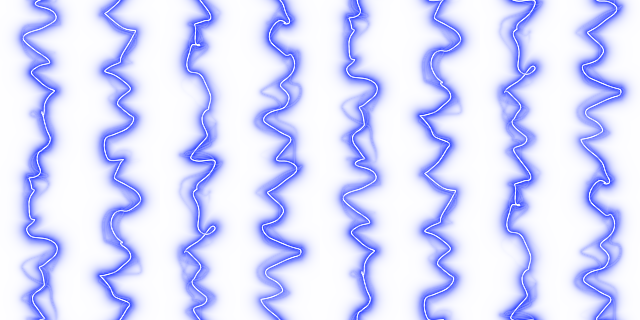
This pattern is drawn by a Shadertoy shader. Its source:

```glsl
const float COLUMN_WIDTH = 0.25;     // in canvas heights
const float UNIQUE_BOLTS = 4.0;      // then repeated with a half drop
const int STRANDS = 4;               // one main bolt, the rest faint branches
const int SEGMENTS = 44;
const float STEP = 0.005;            // curve parameter per segment
const float MAX_SWING = 0.085;
const float GLOW_RADIUS = 0.0135;
const float BRANCH_RADIUS = 0.0065;
const float CORE_RADIUS = 0.0021;
const vec3 PAPER = vec3(0.995, 0.995, 1.0);
const vec3 INK = vec3(0.10, 0.19, 1.0);

float slope(float cell, float seed) {
    return 2.0 * fract(sin(cell * 127.1 + seed * 311.7) * 43758.5) - 1.0;
}

// Gradient noise along one axis, with period 1 for a whole frequency
float wave(float t, float frequency, float seed) {
    float x = t * frequency;
    float cell = floor(x);
    float f = x - cell;
    float a = slope(mod(cell, frequency), seed) * f;
    float b = slope(mod(cell + 1.0, frequency), seed) * (f - 1.0);
    return mix(a, b, f * f * f * (f * (f * 6.0 - 15.0) + 10.0));
}

// Winding curve; the vertical warp lets it fold back on itself
vec2 strandPoint(float t, float seed, float strand) {
    vec2 p = vec2(0.0, t);
    p.x += 0.09 * wave(t, 4.0, seed) + 0.19 * wave(t, 12.0, seed + 1.3)
         + 0.025 * wave(t, 29.0, seed + 2.6);
    p.y += 0.095 * wave(t, 14.0, seed + 3.9) + 0.016 * wave(t, 31.0, seed + 5.2);
    if (strand > 0.0) {
        float branchSeed = seed + strand * 17.3;
        p.x += 0.20 * wave(t, 9.0, branchSeed) + 0.05 * wave(t, 23.0, branchSeed + 1.7);
        p.y += 0.07 * wave(t, 13.0, branchSeed + 3.1);
    }
    p.x = MAX_SWING * tanh(p.x / MAX_SWING);
    return p;
}

float segmentDistance(vec2 p, vec2 a, vec2 b) {
    vec2 ab = b - a;
    float h = clamp(dot(p - a, ab) / max(dot(ab, ab), 1e-9), 0.0, 1.0);
    return length(p - a - ab * h);
}

// Distance to the part of the curve near the height of p
float strandDistance(vec2 p, float seed, float strand) {
    float firstStep = floor(p.y / STEP) - float(SEGMENTS / 2);
    vec2 previous = strandPoint(firstStep * STEP, seed, strand);
    float nearest = 1.0;
    for (int i = 1; i <= SEGMENTS; i++) {
        vec2 next = strandPoint((firstStep + float(i)) * STEP, seed, strand);
        nearest = min(nearest, segmentDistance(p, previous, next));
        previous = next;
    }
    return nearest;
}

void mainImage(out vec4 fragColor, in vec2 fragCoord) {
    vec2 uv = fragCoord / iResolution.y;
    float pixel = 1.0 / iResolution.y;

    // Columns, each later group of bolts shifted by half the height
    float column = floor(uv.x / COLUMN_WIDTH);
    float seed = 7.0 * mod(column, UNIQUE_BOLTS) + 2.0;
    float drop = 0.5 * floor(column / UNIQUE_BOLTS);
    vec2 p = vec2(uv.x - (column + 0.5) * COLUMN_WIDTH, uv.y + drop);

    float clearPaper = 1.0;
    float core = 0.0;
    for (int i = 0; i < STRANDS; i++) {
        float strand = float(i);
        float d = strandDistance(p, seed, strand);
        float line = 1.0 - smoothstep(CORE_RADIUS - 0.5 * pixel, CORE_RADIUS + 0.5 * pixel, d);
        float variation = wave(p.y, 5.0, seed + 41.0 + strand * 3.7);
        if (i == 0) {
            // Main bolt: wide glow and a slightly broken white core
            float strength = clamp(1.0 + 0.7 * variation, 0.75, 1.1);
            float sparkle = clamp(0.92 + 0.6 * wave(p.y, 90.0, seed + 53.0), 0.6, 1.0);
            clearPaper *= 1.0 - min(strength * exp(-d / GLOW_RADIUS), 1.0);
            core = line * sparkle;
        } else {
            // Branches: thin, pale and fading in and out
            float strength = clamp(0.24 + 1.2 * variation, 0.03, 0.55);
            clearPaper *= 1.0 - strength * exp(-d / BRANCH_RADIUS);
            core = max(core, line * strength * 0.5);
        }
    }

    float ink = (1.0 - clearPaper) * (1.0 - core);
    fragColor = vec4(mix(PAPER, INK, ink), 1.0);
}
```
